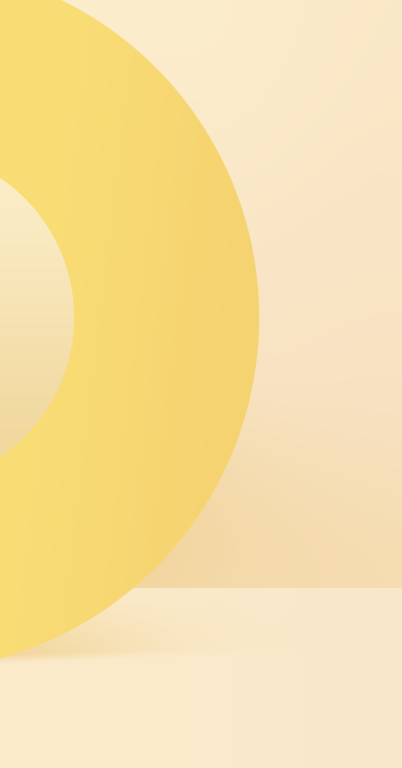
This background is drawn by a WebGL 1 fragment shader. Its source:

```glsl
precision highp float;
// A large yellow ring resting on a cream floor against a softly lit peach wall.

uniform vec2 u_resolution;

// Lengths are fractions of the canvas height
#define RING_CENTER vec2(-0.123, 0.5866)
#define OUTER_RADIUS 0.4605
#define INNER_RADIUS 0.2195
#define HORIZON 0.2344
#define CONTACT_Y 0.137
#define WALL_SHADE_REACH 0.13
#define FLOOR_SHADE_REACH 0.20

const vec3 CREAM = vec3(0.984, 0.925, 0.796);
const vec3 PEACH = vec3(0.968, 0.878, 0.755);
const vec3 SAND = vec3(0.962, 0.866, 0.704);
const vec3 AMBER = vec3(0.945, 0.828, 0.595);
const vec3 YELLOW = vec3(0.973, 0.863, 0.455);
const vec3 GOLD = vec3(0.961, 0.827, 0.440);

// Wall: cream above, peach to the right, warm shade beside the ring
vec3 wallColor(vec2 p, float outside) {
  vec3 color = mix(CREAM, PEACH, 0.8 * smoothstep(1.0, 0.45, p.y));
  color = mix(color, PEACH, 0.35 * smoothstep(0.25, 0.52, p.x));
  color = mix(color, SAND, smoothstep(0.52, HORIZON, p.y));
  float shade = exp(-max(outside, 0.0) / WALL_SHADE_REACH);
  return mix(color, AMBER, 0.75 * shade * smoothstep(0.55, HORIZON, p.y));
}

// Wall seen through the ring, darkening downwards
vec3 holeColor(vec2 p) {
  float depth = (RING_CENTER.y + INNER_RADIUS - p.y) / (2.0 * INNER_RADIUS);
  vec3 top = vec3(0.982, 0.925, 0.775);
  return mix(top, vec3(0.943, 0.845, 0.620), smoothstep(0.05, 0.95, depth));
}

// Floor: pale cream with a shadow band that thins and fades to the right
vec3 floorColor(vec2 p) {
  vec3 color = mix(vec3(0.982, 0.918, 0.792), vec3(0.973, 0.904, 0.792),
                   smoothstep(0.15, 0.52, p.x));
  float lowerEdge = CONTACT_Y + 0.035 * p.x;
  float band = smoothstep(lowerEdge - 0.003, lowerEdge + 0.012, p.y);
  float fall = 1.0 - 0.85 * smoothstep(lowerEdge, HORIZON, p.y);
  float fade = exp(-p.x * p.x / (FLOOR_SHADE_REACH * FLOOR_SHADE_REACH));
  return mix(color, AMBER, 0.85 * band * fall * fade);
}

// Ring face: yellow at the left, gold towards the lower right rim
vec3 ringColor(vec2 p) {
  float across = p.x - 0.12 * (p.y - RING_CENTER.y);
  return mix(YELLOW, GOLD, smoothstep(0.02, 0.34, across));
}

void main() {
  vec2 p = gl_FragCoord.xy / u_resolution.y;
  float edge = 0.75 / u_resolution.y;
  float radius = length(p - RING_CENTER);

  vec3 wall = wallColor(p, radius - OUTER_RADIUS);
  float aboveFloor = smoothstep(-edge, edge, p.y - HORIZON);
  vec3 color = mix(floorColor(p), wall, aboveFloor);

  // Ring over the scene, then its opening
  float disc = smoothstep(edge, -edge, radius - OUTER_RADIUS);
  float hole = smoothstep(edge, -edge, radius - INNER_RADIUS);
  color = mix(color, ringColor(p), disc);
  color = mix(color, holeColor(p), hole);

  gl_FragColor = vec4(color, 1.0);
}
```
